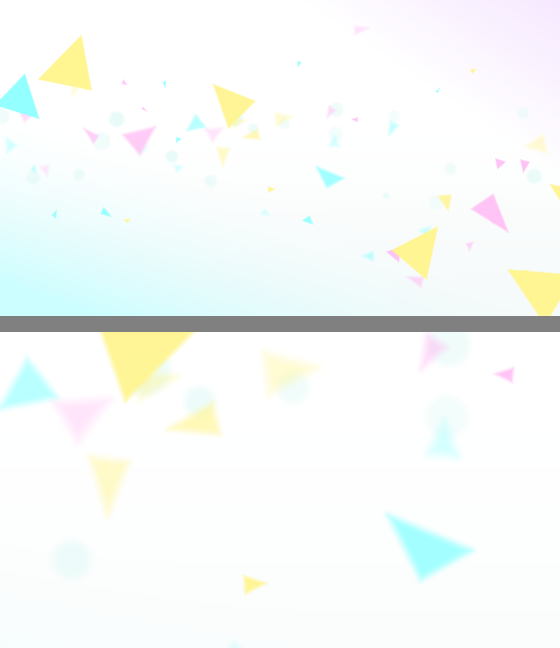
Top, the full canvas; bottom, a detail of the centre.
A Shadertoy shader for this background:

```glsl
const vec3 YELLOW = vec3(1.0, 0.96, 0.57);
const vec3 PINK = vec3(1.0, 0.75, 0.96);
const vec3 CYAN = vec3(0.58, 1.0, 1.0);

vec4 hash4(float n) {
    vec4 p = fract(n * vec4(0.1031, 0.1030, 0.0973, 0.1099) + 0.137);
    p += dot(p, p.wzxy + 33.33);
    return fract((p.xxyz + p.yzzw) * p.zywx);
}

// Signed distance to a triangle
float triangleDist(vec2 p, vec2 a, vec2 b, vec2 c) {
    vec2 e0 = b - a, e1 = c - b, e2 = a - c;
    vec2 v0 = p - a, v1 = p - b, v2 = p - c;
    vec2 q0 = v0 - e0 * clamp(dot(v0, e0) / dot(e0, e0), 0.0, 1.0);
    vec2 q1 = v1 - e1 * clamp(dot(v1, e1) / dot(e1, e1), 0.0, 1.0);
    vec2 q2 = v2 - e2 * clamp(dot(v2, e2) / dot(e2, e2), 0.0, 1.0);
    float s = sign(e0.x * e2.y - e0.y * e2.x);
    vec2 d = min(min(vec2(dot(q0, q0), s * (v0.x * e0.y - v0.y * e0.x)),
                     vec2(dot(q1, q1), s * (v1.x * e1.y - v1.y * e1.x))),
                     vec2(dot(q2, q2), s * (v2.x * e2.y - v2.y * e2.x)));
    return -sqrt(d.x) * sign(d.y);
}

// Soft coverage of a rotated confetti piece, squashed along one axis
float confetti(vec2 p, float radius, float squash, float blur, vec4 rnd) {
    vec3 angle = vec3(0.0, 2.09, 4.19) + 0.5 * (rnd.xyz - 0.5);
    vec2 flatten = radius * vec2(1.0, squash);
    float turn = 6.283 * rnd.w, c = cos(turn), s = sin(turn);
    p = mat2(c, -s, s, c) * p;
    float d = triangleDist(p, flatten * vec2(cos(angle.x), sin(angle.x)),
                              flatten * vec2(cos(angle.y), sin(angle.y)),
                              flatten * vec2(cos(angle.z), sin(angle.z)));
    float edge = max(blur, 1.0 / iResolution.y);
    return smoothstep(edge, -edge, d);
}

// White sheet, cyan glow at lower left, lavender at upper right
vec3 backdrop(vec2 p, float width) {
    float cyanGlow = clamp((1.0 - (p.y + 0.35 * p.x) / 0.7) / 0.85, 0.0, 1.0);
    float lavender = clamp(1.0 + 1.2 * (p.x - width) + 1.8 * (p.y - 1.0), 0.0, 1.0);
    vec3 col = mix(vec3(1.0), vec3(0.965, 0.98, 0.98), smoothstep(0.65, 0.0, p.y));
    col = mix(col, vec3(0.8, 0.995, 1.0), cyanGlow * cyanGlow);
    return mix(col, vec3(0.965, 0.91, 1.0), lavender);
}

void mainImage(out vec4 fragColor, in vec2 fragCoord) {
    vec2 p = fragCoord / iResolution.y;
    float width = iResolution.x / iResolution.y;
    vec3 col = backdrop(p, width);

    // Pale discs along the middle band
    for (float i = 0.0; i < 20.0; i++) {
        vec4 h = hash4(i + 301.0);
        vec2 centre = vec2(width * (i + h.x) / 20.0, 0.62 - 0.12 * p.x / width + 0.3 * (h.y - 0.5));
        centre.y = 0.5 + 0.32 * (h.y - 0.5);
        float d = length(p - centre) - mix(0.008, 0.028, h.z);
        col = mix(col, vec3(0.88, 0.98, 0.965), (0.35 + 0.4 * h.w) * smoothstep(0.006, -0.006, d));
    }

    // Small confetti, fainter where it is more out of focus
    for (float i = 0.0; i < 44.0; i++) {
        vec4 h = hash4(i + 17.0), g = hash4(i + 91.0);
        vec2 centre = vec2(width * (i + h.x) / 44.0, 0.53 + 0.45 * (h.y + h.z - 1.0));
        float radius = mix(0.009, 0.038, h.w * h.w);
        float defocus = smoothstep(0.35, 0.9, g.x);
        float blur = mix(0.003, 0.009, defocus);
        vec3 tint = g.y < 0.4 ? YELLOW : g.y < 0.7 ? CYAN : PINK;
        float cover = confetti(p - centre, radius + 0.6 * blur, mix(0.4, 0.9, g.z), blur, hash4(i + 211.0));
        col = mix(col, tint, cover * mix(0.95, 0.4, defocus));
    }

    // Large confetti falling from upper left to lower right, crowding the sides
    for (float i = 0.0; i < 8.0; i++) {
        float t = (i + 0.5) / 8.0;
        vec4 h = hash4(i + 57.0);
        vec2 centre = vec2(width * (t - 0.07 * sin(6.283 * t)),
                           0.9 - 0.8 * t + 0.35 * (fract(i * 0.618) - 0.5));
        float kind = mod(i, 4.0);
        float isYellow = mod(i, 2.0);
        vec3 tint = isYellow > 0.5 ? YELLOW : kind < 1.0 ? CYAN : PINK;
        float radius = 0.05 + 0.05 * abs(2.0 * t - 1.0) + 0.025 * isYellow;
        float squash = mix(0.6 + 0.25 * h.x, 1.0, isYellow);
        float blur = mix(0.003, 0.008, h.y * h.y);
        float cover = confetti(p - centre, radius, squash, blur, hash4(i + 133.0));
        col = mix(col, tint, cover * mix(1.0, 0.8, h.y * h.y));
    }

    fragColor = vec4(col, 1.0);
}
```
